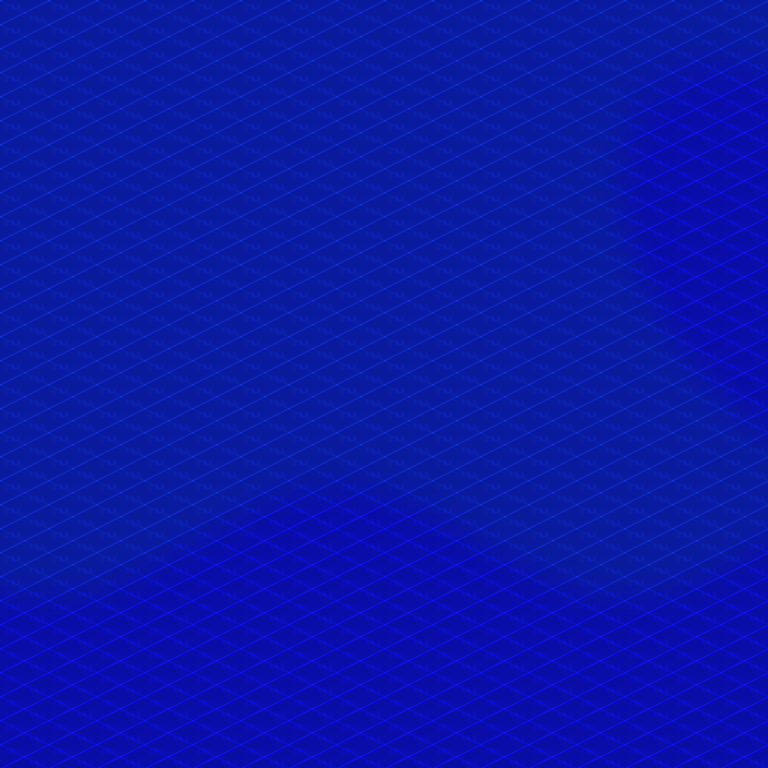
Give the GLSL for this pattern, as a Shadertoy shader.

```glsl
// Fine isometric lattice of beaded glowing lines over two soft shades of blue.

float hash(vec2 p) {
    return fract(sin(dot(p, vec2(127.1, 311.7))) * 43758.5453);
}

// Coverage of unit-spaced lines; 35.78 is the length of the coordinate's gradient.
float gridLine(float coord, float pixel) {
    float d = abs(fract(coord + 0.5) - 0.5) / 35.78;
    return 1.0 - smoothstep(0.001 - 0.5 * pixel, 0.001 + 0.6 * pixel, d);
}

// 0 in the deep blue area, 1 in the violet-blue wave and the patch at the right.
float violetArea(vec2 p) {
    float wave = 0.295 + 0.07 * cos(8.4 * (p.x - 0.44)) - p.y;
    vec2 q = p - vec2(1.03, 0.655);
    q.x += 0.35 * q.y;
    float patchDist = (1.0 - length(q / vec2(0.2, 0.26))) * 0.2;
    return smoothstep(-0.04, 0.04, max(wave, patchDist));
}

void mainImage(out vec4 fragColor, in vec2 fragCoord) {
    vec2 p = fragCoord / iResolution.xy;
    float pixel = 1.0 / min(iResolution.x, iResolution.y);

    // Skewed axes: 16 rhombi across, 32 down
    vec2 uv = (p + vec2(-0.5, 0.5) / 512.0) * vec2(16.0, 32.0);
    vec2 iso = vec2(uv.x - uv.y, uv.x + uv.y);
    vec2 cell = fract(iso);
    float violet = violetArea(p);

    // Rhombus fill with a faint slope and slight variation between cells
    vec3 color = mix(vec3(0.038, 0.102, 0.615), vec3(0.038, 0.052, 0.65), violet);
    color *= 1.0 + 0.05 * (cell.x - 0.5) + 0.01 * (hash(floor(iso)) - 0.5);

    // Beaded lines; rising ones are stronger than falling ones
    float rising = gridLine(iso.x, pixel);
    float falling = gridLine(iso.y, pixel);
    float bead = 0.85 + 0.15 * cos(6.28318 * 16.0 * uv.x);
    float lines = bead * (rising * mix(0.88, 0.92, violet)
                        + falling * mix(0.34, 0.62, violet));

    // Short dotted hatch halfway along each falling edge
    vec2 mid = vec2(cell.x - 0.5, fract(iso.y + 0.5) - 0.5);
    vec2 offset = 0.5 * vec2(mid.x + mid.y, mid.y - mid.x);
    float hatch = smoothstep(1.2, 0.7, length(offset / vec2(0.24, 0.14)));
    hatch *= 0.5 + 0.5 * cos(6.28318 * 8.0 * uv.x);
    lines += 0.28 * hatch * (1.0 - rising);

    // Brighter crossings
    lines += 0.5 * rising * falling;

    vec3 glow = mix(vec3(0.04, 0.175, 0.83), vec3(0.04, 0.065, 0.93), violet);
    color = mix(color, glow, min(lines, 1.4));
    fragColor = vec4(color, 1.0);
}
```
